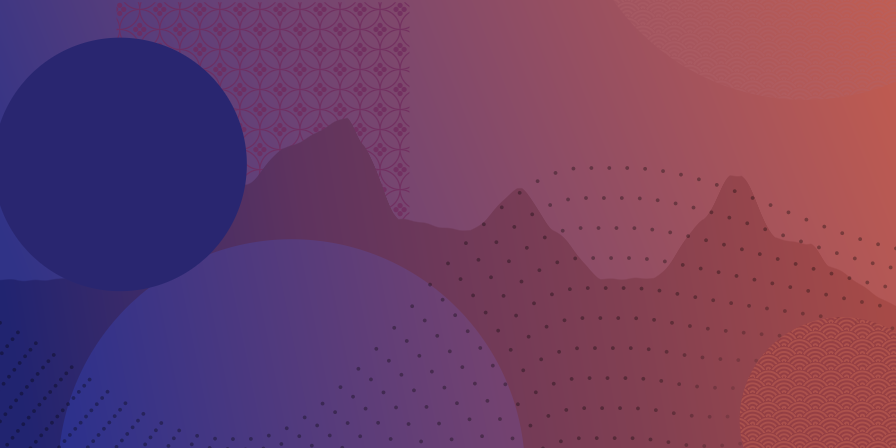
Give the GLSL for this background, as a Shadertoy shader.

```glsl
// Dusk landscape: dark disc, ridge and round hill with tile, wave-scale and dot patterns.

const vec3 SKY[4] = vec3[](vec3(.19, .20, .53), vec3(.42, .26, .46), vec3(.59, .31, .38), vec3(.76, .36, .31));
const vec3 RIDGE[4] = vec3[](vec3(.13, .14, .44), vec3(.37, .20, .37), vec3(.51, .25, .32), vec3(.68, .30, .27));
const vec3 HILL_LEFT = vec3(.17, .19, .55), HILL_RIGHT = vec3(.45, .26, .44);
const vec3 DISC_COLOR = vec3(.16, .15, .44);
const vec3 TILE_COLOR = vec3(.44, .16, .36);
const vec3 PALE_SCALES = vec3(.69, .39, .42);
const vec3 RED_SCALES = vec3(.58, .24, .26), RED_LINES = vec3(.69, .33, .30);

// Circles: centre x, centre y, radius
const vec3 DISC = vec3(.268, .633, .283);
const vec3 HILL = vec3(.651, -.055, .521);
const vec3 TOP_SCALES = vec3(1.797, 1.300, .523);
const vec3 LOW_SCALES = vec3(1.880, .063, .229);

const vec4 TILE_BOX = vec4(.26, .50, .914, .995);  // left, bottom, right, top
const vec2 TILE_ORIGIN = vec2(.893, .979);
const float TILE_RADIUS = .0447;
const float SCALE_RADIUS = .035;
const float DOT_RADIUS = .0042, DOT_STEP = .040, DOT_SHEAR = .7;

// Ridge slopes: start x, end x, rise
const float RIDGE_START = .375;
const vec3 SLOPES[15] = vec3[](
    vec3(.13, .55, .212), vec3(.55, .63, .08), vec3(.63, .775, .07), vec3(.775, .81, -.06),
    vec3(.81, .89, -.167), vec3(.89, 1.05, -.026), vec3(1.05, 1.155, .094), vec3(1.165, 1.235, -.09),
    vec3(1.235, 1.34, -.11), vec3(1.46, 1.57, .13), vec3(1.57, 1.63, .101), vec3(1.655, 1.73, -.14),
    vec3(1.73, 1.80, -.013), vec3(1.81, 1.85, -.05), vec3(1.85, 2.0, -.088));

float pixel() { return 1. / iResolution.y; }

float fill(float d) { return clamp(.5 - d / pixel(), 0., 1.); }

float circle(vec2 p, vec3 c) { return length(p - c.xy) - c.z; }

vec3 ramp(vec3 c[4], float t) {
    t = clamp(t, 0., 1.) * 3.;
    vec3 color = mix(c[0], c[1], clamp(t, 0., 1.));
    color = mix(color, c[2], clamp(t - 1., 0., 1.));
    return mix(color, c[3], clamp(t - 2., 0., 1.));
}

float ridgeHeight(float x) {
    float h = RIDGE_START;
    for (int i = 0; i < 15; i++) {
        vec3 s = SLOPES[i];
        float t = clamp((x - s.x) / (s.y - s.x), 0., 1.);
        h += s.z * mix(t, t * t * (3. - 2. * t), .6);
    }
    return h + .0025 * sin(x * 85.) * sin(x * 37.);
}

// Interlaced circles with a four-petal flower at each centre
float tilePattern(vec2 p) {
    float ink = 0.;
    for (int i = 0; i < 2; i++) {
        vec2 q = p - TILE_ORIGIN + TILE_RADIUS * float(1 - i);
        q = mod(q, 2. * TILE_RADIUS) - TILE_RADIUS;
        float ring = abs(length(q) - TILE_RADIUS) - .0014;
        vec2 a = abs(q);
        vec2 petal = vec2(max(a.x, a.y) - .0090, min(a.x, a.y));
        ink = max(ink, max(fill(ring), fill(length(petal) - .0058)));
    }
    return ink;
}

// Overlapping wave scales; the lowest row lies in front
float scalePattern(vec2 p) {
    float rowStep = SCALE_RADIUS * .5;
    float firstRow = floor(p.y / rowStep) - 2.;
    for (int i = 0; i < 4; i++) {
        float row = firstRow + float(i);
        float x = mod(p.x + row * SCALE_RADIUS, 2. * SCALE_RADIUS) - SCALE_RADIUS;
        float d = length(vec2(x, p.y - row * rowStep)) / SCALE_RADIUS;
        if (d < 1.) {
            float band = abs(fract(d * 4.) - .5) - .24;
            return fill(band * SCALE_RADIUS / 4.);
        }
    }
    return 0.;
}

float dotCrest(float x) {
    return .02 + .30 * (1. - smoothstep(-.15, .5, x))
        + .605 * smoothstep(.55, 1.3, x) - .19 * smoothstep(1.4, 2.1, x);
}

float dotRowStep(float x) {
    return .022 + .045 * smoothstep(.5, 1., x) - .022 * smoothstep(1.5, 2., x);
}

// Sheared rows of dots hanging below a wavy crest
float dotPattern(vec2 p) {
    float ink = 0.;
    float nearest = round((dotCrest(p.x) - p.y) / dotRowStep(p.x));
    for (int i = -1; i <= 1; i++) {
        float row = nearest + float(i);
        if (row < 0.) continue;
        float x = (round(p.x / DOT_STEP - DOT_SHEAR * row) + DOT_SHEAR * row) * DOT_STEP;
        vec2 center = vec2(x, dotCrest(x) - row * dotRowStep(x));
        ink = max(ink, fill(length(p - center) - DOT_RADIUS));
    }
    return ink;
}

void mainImage(out vec4 fragColor, in vec2 fragCoord) {
    vec2 p = fragCoord / iResolution.y;
    p.x *= 2. * iResolution.y / iResolution.x;

    // Sky and its patterns
    vec3 color = ramp(SKY, .46 * p.x + .18 * (p.y - .5));
    vec2 outside = max(TILE_BOX.xy - p, p - TILE_BOX.zw);
    color = mix(color, TILE_COLOR, .75 * tilePattern(p) * fill(max(outside.x, outside.y)));
    float topMask = fill(circle(p, TOP_SCALES));
    color = mix(color, PALE_SCALES, topMask * (.12 + .28 * scalePattern(p)));

    // Ridge and hill
    vec3 ridgeColor = ramp(RIDGE, .48 * p.x + .08 * (p.y - .4));
    color = mix(color, ridgeColor, fill((p.y - ridgeHeight(p.x)) * .7));
    vec3 hillColor = mix(HILL_LEFT, HILL_RIGHT, clamp((p.x - .14) + .2 * p.y, 0., 1.));
    color = mix(color, hillColor, fill(circle(p, HILL)));

    // Dots, red scales and disc
    float dotFade = 1. - .8 * smoothstep(1.4, 1.75, p.x) * (1. - smoothstep(.1, .4, p.y));
    color *= 1. - .32 * dotPattern(p) * dotFade;
    vec3 scales = mix(RED_SCALES, RED_LINES, scalePattern(p));
    color = mix(color, scales, .8 * fill(circle(p, LOW_SCALES)));
    color = mix(color, DISC_COLOR, fill(circle(p, DISC)));
    fragColor = vec4(color, 1.);
}
```
